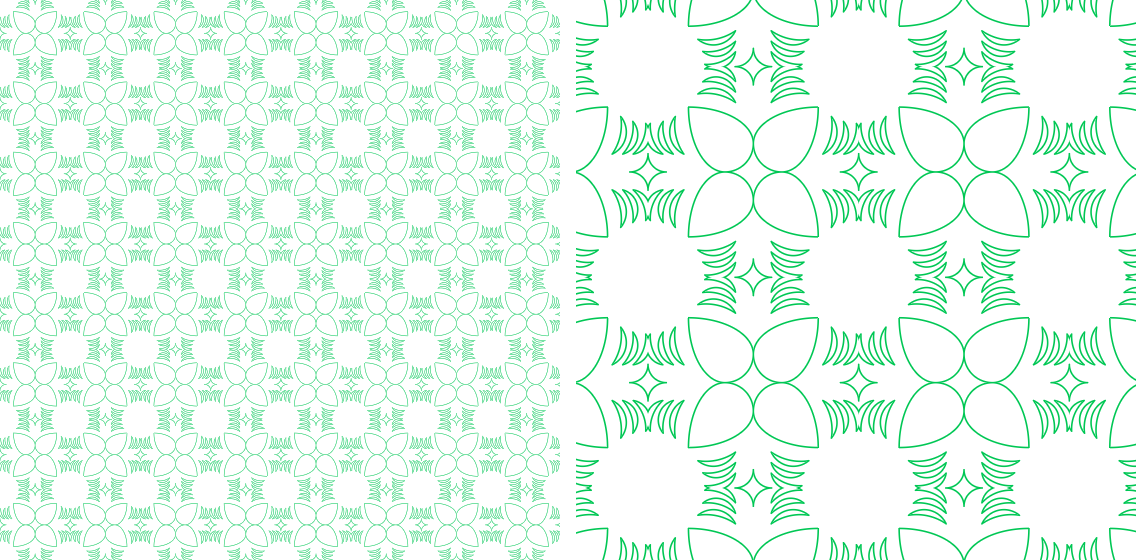
Left, the full canvas; right, a detail of the centre.
Give the GLSL for this pattern, as a three.js fragment shader.

```glsl
varying vec2 vUv;

const float CELL = 0.1254;        // repeat size, just under eight per side
const float HALF_WIDTH = 0.0076;  // half the line width, in half cells
const float FAR = 10.0;
const vec3 PAPER = vec3(1.0);
const vec3 INK = vec3(0.0, 0.78, 0.33);

// Distance to a circular arc from a to b that bulges left by the given height
float arcDistance(vec2 p, vec2 a, vec2 b, float bulge) {
  vec2 along = normalize(b - a);
  vec2 toP = p - 0.5 * (a + b);
  vec2 q = vec2(abs(dot(toP, along)), dot(toP, vec2(-along.y, along.x)));
  float halfChord = 0.5 * length(b - a);
  float radius = (halfChord * halfChord + bulge * bulge) / (2.0 * bulge);
  float depth = radius - bulge;
  bool inSector = q.x * depth < (q.y + depth) * halfChord;
  return inSector ? abs(length(q + vec2(0.0, depth)) - radius)
                  : length(q - vec2(halfChord, 0.0));
}

// Distance to the upper left quarter of an ellipse
float quarterEllipseDistance(vec2 p, vec2 center, vec2 radii) {
  vec2 q = p - center;
  if (q.x > 0.0 || q.y < 0.0) return FAR;
  float k = length(q / radii);
  return k * abs(k - 1.0) / max(length(q / (radii * radii)), 0.001);
}

// Petal with a round inner end and a pointed outer tip
float petalDistance(vec2 p, float inner, float tip) {
  float side = quarterEllipseDistance(p, vec2(tip, inner), vec2(tip, tip - inner));
  float end = arcDistance(p, vec2(inner, 0.0), vec2(0.0, inner), inner * 0.293);
  return min(side, end);
}

// Concave star centred on the cell edge
float starDistance(vec2 p, float size) {
  return arcDistance(p, vec2(0.0, 1.0 - size), vec2(size, 1.0), size * 0.293);
}

// Three crescents whose tips ring the empty disc at the cell corner
float fringeDistance(vec2 p, float discRadius) {
  float d = FAR;
  for (int i = 0; i < 3; i++) {
    float k = float(i);
    float angle = 0.5 - 0.23 * k;
    vec2 base = vec2(0.17, 0.66 + 0.1 * k);
    vec2 tip = vec2(1.0) - discRadius * vec2(cos(angle), sin(angle));
    d = min(d, arcDistance(p, base, tip, 0.09));
    d = min(d, arcDistance(p, base, tip, 0.035));
  }
  return d;
}

// Box-filtered coverage of a thin line
float lineCoverage(float d, float halfWidth, float pixel) {
  return clamp(0.5 + (halfWidth - d) / pixel, 0.0, 1.0)
       - clamp(0.5 - (halfWidth + d) / pixel, 0.0, 1.0);
}

void main() {
  // Fold each cell into one eighth: x along the edge, y outward
  vec2 p = abs(fract(vUv / CELL) * 2.0 - 1.0);
  p = vec2(min(p.x, p.y), max(p.x, p.y));

  float d = petalDistance(p, 0.27, 0.616);
  d = min(d, starDistance(p, 0.173));
  d = min(d, fringeDistance(p, 0.54));

  float pixel = max(fwidth(vUv.x), fwidth(vUv.y)) * 2.0 / CELL;
  float ink = lineCoverage(d, HALF_WIDTH, pixel);
  gl_FragColor = vec4(mix(PAPER, INK, ink), 1.0);
}
```
